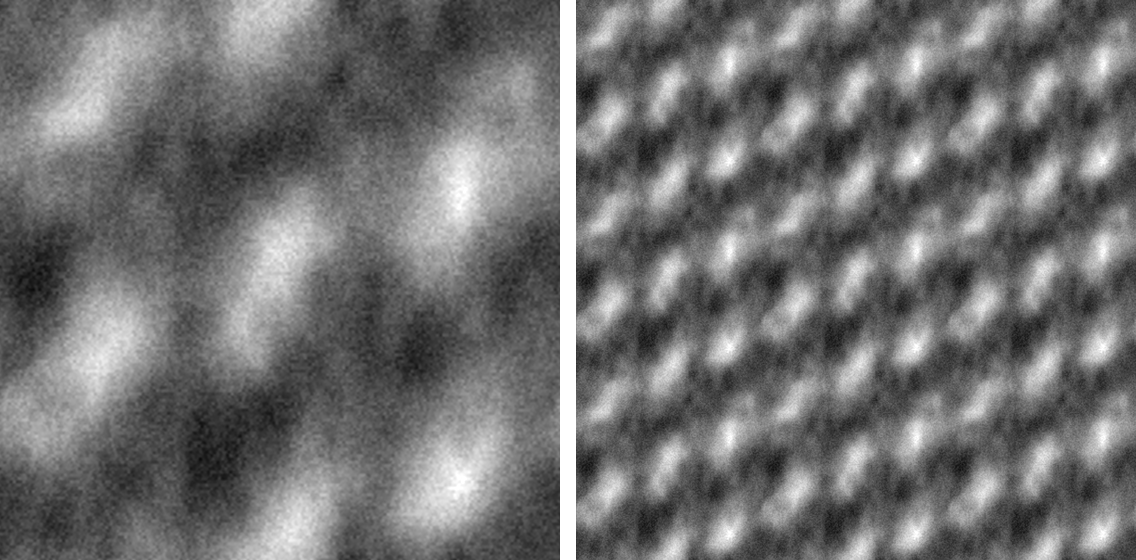
Left: one tile. Right: repeated 3 by 3.
Write a WebGL 1 fragment shader that draws this texture.

```glsl
precision highp float;
// Soft grey clouds: bright slanted blobs in a loose lattice over dark bands.
// Three plane waves with whole-number frequencies set the lattice; wrapping
// value noise on upright cells adds blotches, and fine noise adds grain.

uniform vec2 u_resolution;

const float TAU = 6.2831853;

// Tone
const float MEAN_GREY = 0.436;
const float HIGHLIGHT_BOOST = 0.35;  // widens the bright end of the tones
const float TONE_VARIANCE = 0.031;   // keeps the mean when boosting

// Lattice waves: whole cycles across and up the tile, phase, strength
const vec2 BAND_FREQ = vec2(1.0, -2.0);
const float BAND_PHASE = -0.46;
const float BAND_GAIN = 0.18;
const vec2 SLANT_FREQ = vec2(4.0, -2.0);
const float SLANT_PHASE = 0.04;
const float SLANT_GAIN = 0.075;
const vec2 COLUMN_FREQ = vec2(3.0, 0.0);
const float COLUMN_PHASE = -0.5;
const float COLUMN_GAIN = 0.085;
const float WARP = 0.06;             // wander of the waves, in cycles

// Blotches: cells per tile, sideways slant in cells, strength
const vec2 LARGE_CELLS = vec2(10.0, 8.0);
const float LARGE_SLANT = 1.0;
const float LARGE_GAIN = 0.20;
const vec2 MEDIUM_CELLS = vec2(21.0, 14.0);
const float MEDIUM_SLANT = 2.0;
const float MEDIUM_GAIN = 0.19;
const vec2 SMALL_CELLS = vec2(42.0, 28.0);
const float SMALL_SLANT = 4.0;
const float SMALL_GAIN = 0.06;

// Grain: two slanted layers, so that no grid shows
const vec2 GRAIN_CELLS = vec2(176.0, 172.0);
const float GRAIN_SLANT = 61.0;
const float GRAIN_GAIN = 0.10;

float hash(vec2 cell, float seed) {
  vec3 p = fract(vec3(cell.xyx + seed * 17.31) * vec3(0.1031, 0.1030, 0.0973));
  p += dot(p, p.yzx + 33.33);
  return fract((p.x + p.y) * p.z);
}

// Random value of a lattice point, repeating over the slanted tile
float latticeValue(vec2 cell, vec2 cells, float slant, float seed) {
  float row = floor((cell.y + 0.5) / cells.y);
  cell += row * vec2(slant, -cells.y);
  cell.x -= cells.x * floor((cell.x + 0.5) / cells.x);
  return hash(cell, seed);
}

// Smooth value noise in -0.5..0.5 that wraps over the unit square
float tileNoise(vec2 uv, vec2 cells, float slant, float seed) {
  vec2 p = uv * cells - vec2(uv.y * slant, 0.0);
  vec2 i = floor(p);
  vec2 f = p - i;
  f = f * f * (3.0 - 2.0 * f);
  float a = latticeValue(i, cells, slant, seed);
  float b = latticeValue(i + vec2(1.0, 0.0), cells, slant, seed);
  float c = latticeValue(i + vec2(0.0, 1.0), cells, slant, seed);
  float d = latticeValue(i + vec2(1.0, 1.0), cells, slant, seed);
  return mix(mix(a, b, f.x), mix(c, d, f.x), f.y) - 0.5;
}

float wave(vec2 uv, vec2 freq, float phase) {
  return cos(TAU * (dot(uv, freq) + phase));
}

void main() {
  vec2 uv = gl_FragCoord.xy / u_resolution;

  // Lattice of blobs and bands
  float wander = WARP * tileNoise(uv, vec2(4.0), 0.0, 1.0);
  float tone = BAND_GAIN * wave(uv, BAND_FREQ, BAND_PHASE + wander)
             + SLANT_GAIN * wave(uv, SLANT_FREQ, SLANT_PHASE - wander)
             + COLUMN_GAIN * wave(uv, COLUMN_FREQ, COLUMN_PHASE + wander);

  // Cloudy blotches, taller than wide
  tone += LARGE_GAIN * tileNoise(uv, LARGE_CELLS, LARGE_SLANT, 2.0)
        + MEDIUM_GAIN * tileNoise(uv, MEDIUM_CELLS, MEDIUM_SLANT, 3.0)
        + SMALL_GAIN * tileNoise(uv, SMALL_CELLS, SMALL_SLANT, 4.0);

  // Lift the highlights and soften the shadows
  tone += HIGHLIGHT_BOOST * (tone * tone - TONE_VARIANCE);

  // Film-like grain
  tone += GRAIN_GAIN * (tileNoise(uv, GRAIN_CELLS, GRAIN_SLANT, 5.0)
                      + tileNoise(uv, GRAIN_CELLS, -GRAIN_SLANT, 6.0));

  gl_FragColor = vec4(vec3(clamp(MEAN_GREY + tone, 0.0, 1.0)), 1.0);
}
```
